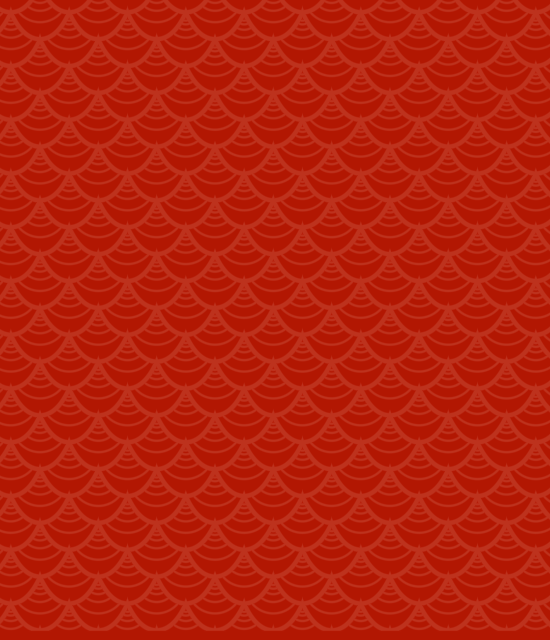
Reproduce this pattern procedurally as a Shadertoy shader.

```glsl
// Overlapping red fish scales, each filled with a fan of nested arcs.
#define BASE vec3(0.70, 0.09, 0.008)
#define LINE vec3(0.742, 0.195, 0.115)
#define STEP vec2(0.04557, 0.04199)   // half a scale wide, one row high
#define ANCHOR vec2(0.0625, 0.9388)   // lowest point of one scale
#define RIM 0.0036                    // half widths of the lines
#define ARC 0.0018
#define FIRST_ARC 0.013
#define ARC_GROWTH 1.45
#define ARC_COUNT 5
#define BOTTOM_MARGIN 0.0143

float softness;

float stroke(float dist, float halfWidth) {
    return 1.0 - smoothstep(halfWidth - softness, halfWidth + softness, dist);
}

// Rise of a scale's rim at t half-widths from its middle; reaches 1 at t = 1.
float rimRise(float t) {
    float s = t * t;
    return s * (0.8 + 0.2 * s);
}

// Turns a vertical gap to the rim, in rows, into a distance.
float rimDistance(float gap, float t) {
    float slope = t * (1.6 + 0.8 * t * t);
    return abs(gap) / length(vec2(slope, 1.0) / STEP);
}

// Arcs grow in proportion from the apex; p points downward from it.
float fan(vec2 p) {
    float ink = 0.0;
    float depth = FIRST_ARC;
    for (int k = 0; k < ARC_COUNT; k++) {
        float dist = abs(length(p - vec2(0.0, 0.25 * depth)) - 0.75 * depth);
        ink = max(ink, stroke(dist, ARC));
        depth *= ARC_GROWTH;
    }
    return ink;
}

float scales(vec2 uv) {
    vec2 q = (uv - ANCHOR) / STEP * vec2(1.0, -1.0);
    float ink = 0.0;
    // The point lies in a scale of one of the two nearest columns.
    for (int side = 0; side < 2; side++) {
        float column = floor(q.x) + float(side);
        float x = q.x - column;
        float t = abs(x);
        float parity = mod(column, 2.0);
        float row = 2.0 * ceil((q.y + rimRise(t) - parity) * 0.5) + parity;
        float lower = row - rimRise(t) - q.y;
        float upper = q.y - (row - 1.0 - rimRise(1.0 - t));
        float rim = min(rimDistance(lower, t), rimDistance(upper, 1.0 - t));
        ink = max(ink, stroke(rim, RIM));
        if (upper > 0.0) {
            ink = max(ink, fan(vec2(x, q.y - row + 2.0) * STEP));
        }
    }
    return ink;
}

void mainImage(out vec4 fragColor, in vec2 fragCoord) {
    vec2 uv = fragCoord / iResolution.y;
    softness = max(0.0014, 0.7 / iResolution.y);

    // Plain strip along the lower edge
    float inside = smoothstep(-softness, softness, uv.y - BOTTOM_MARGIN);
    fragColor = vec4(mix(BASE, LINE, scales(uv) * inside), 1.0);
}
```
